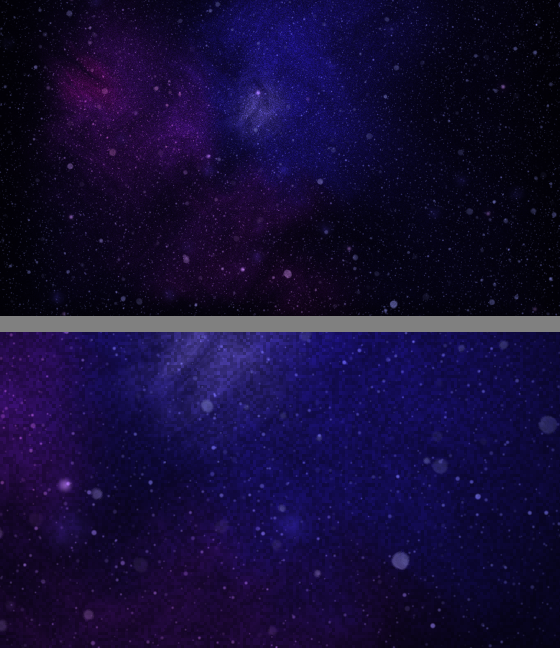
Top, the full canvas; bottom, a detail of the centre.
Give the GLSL for this texture, as a WebGL 1 fragment shader.

```glsl
precision highp float;
// Deep violet and blue nebula with fine star dust, soft discs and glowing stars.
uniform vec2 u_resolution;

float hash(vec2 p) {
  vec3 q = fract(vec3(p.xyx) * 0.1031);
  q += dot(q, q.yzx + 33.33);
  return fract((q.x + q.y) * q.z);
}

// Layered, warped sines: cloudy value around 0.5
float clouds(vec2 p) {
  float sum = 0.5, amp = 0.34;
  for (int i = 0; i < 6; i++) {
    p += 0.6 * sin(p.yx * 1.3 + vec2(1.7, 4.1));
    sum += amp * sin(p.x) * sin(p.y + 0.8);
    p = mat2(1.6, 1.2, -1.2, 1.6) * p + 2.3;
    amp *= 0.64;
  }
  return clamp(sum, 0.0, 1.0);
}

// Soft elliptical patch with a fairly flat middle
float patchAt(vec2 p, vec2 center, vec2 size) {
  vec2 q = (p - center) / size;
  return exp(-pow(dot(q, q), 1.3));
}

// Scattered point of this cell: x = distance, y = brightness (0 if empty), z = size
vec3 scatter(vec2 p, float scale, float share, float seed) {
  vec2 g = mat2(0.92, 0.39, -0.39, 0.92) * p * scale + seed * 7.0 + 40.0;
  vec2 cell = floor(g) + seed * 31.0;
  vec2 center = 0.2 + 0.6 * vec2(hash(cell + 3.7), hash(cell + 19.1));
  float lit = step(hash(cell + 51.3), share) * mix(0.25, 1.0, hash(cell + 77.9));
  return vec3(length(fract(g) - center) / scale, lit, hash(cell + 93.5));
}

float disc(float d, float radius, float blur) {
  return 1.0 - smoothstep(radius - blur, radius + blur, d);
}

void main() {
  float px = 1.0 / u_resolution.y;
  vec2 p = gl_FragCoord.xy * px;
  vec2 edge = gl_FragCoord.xy / u_resolution;
  vec2 s = vec2(edge.x * 1.778, edge.y);

  // Cloud masses, with ragged outlines
  float broad = clouds(s * 4.0 + 1.0);
  float fine = clouds(s * 13.0 + 8.0);
  vec2 w = s + 0.07 * (vec2(broad, clouds(s * 5.0 + 20.0)) - 0.5)
             + 0.06 * (vec2(fine, clouds(s * 14.0 + 31.0)) - 0.5);
  float density = 0.65 + 0.35 * broad + 0.6 * (fine - 0.5);
  float violet = patchAt(w, vec2(0.35, 0.64), vec2(0.21, 0.29))
               + 0.75 * patchAt(w, vec2(0.61, 0.61), vec2(0.09, 0.15));
  float blue = patchAt(w, vec2(0.90, 0.82), vec2(0.29, 0.24))
             + 0.55 * patchAt(w, vec2(1.00, 0.54), vec2(0.25, 0.18))
             + 0.4 * patchAt(w, vec2(1.22, 0.98), vec2(0.18, 0.18));
  float plum = patchAt(w, vec2(0.80, 0.36), vec2(0.20, 0.10))
             + 0.7 * patchAt(w, vec2(0.62, 0.17), vec2(0.25, 0.13))
             + 0.8 * patchAt(w, vec2(0.92, 0.07), vec2(0.18, 0.12));
  float haze = patchAt(w, vec2(0.85, 0.68), vec2(0.07, 0.11)) * fine;

  vec3 color = vec3(0.014, 0.008, 0.058);
  color += vec3(0.014, 0.010, 0.064) * broad * patchAt(s, vec2(1.0, 0.5), vec2(0.85, 0.60));
  color += vec3(0.180, 0.034, 0.250) * violet * density;
  color += vec3(0.066, 0.042, 0.310) * blue * density;
  color += vec3(0.110, 0.016, 0.115) * plum * density;
  color += vec3(0.210, 0.200, 0.190) * haze;
  color += vec3(0.170, 0.000, 0.060) * patchAt(w, vec2(0.28, 0.75), vec2(0.09, 0.08)) * fine;

  // Fine grain and darkened borders
  color *= 0.80 + 0.40 * hash(floor(p * 288.0) + 11.0);
  color *= 0.45 + 0.55 * smoothstep(0.0, 0.14, min(min(edge.x, 1.0 - edge.x), edge.y + 0.04));

  // Light takes on the hue of the cloud around it
  vec3 tint = mix(vec3(0.46, 0.47, 0.78), vec3(0.85, 0.45, 0.80), clamp(violet + 0.6 * plum, 0.0, 1.0));

  // Star dust, from fine and dense to larger and sparse
  for (int i = 0; i < 4; i++) {
    float k = float(i);
    vec3 star = scatter(p, 105.0 - 23.0 * k, 0.38 - 0.09 * k, k + 1.0);
    float radius = (0.0006 + 0.0004 * k) * (0.6 + star.z);
    color += tint * star.y * star.y * (0.44 + 0.07 * k) * disc(star.x, radius, max(px, 0.0012));
  }

  // Translucent out-of-focus discs with uneven rims
  float uneven = clouds(p * 90.0);
  for (int i = 0; i < 3; i++) {
    float k = float(i);
    vec3 spot = scatter(p, 21.0 - 5.0 * k, 0.22 - 0.03 * k, k + 6.0);
    float radius = (0.0042 + 0.0022 * k) * (0.6 + 0.9 * spot.z * spot.z);
    float d = spot.x + 0.004 * (uneven - 0.5);
    float cover = 0.8 * spot.y * spot.y * (0.6 + 0.5 * uneven);
    color = mix(color, tint * 0.95, cover * disc(d, radius, max(px, 0.0020)));
  }

  // Faint blue halos, and few stars with a wide violet one
  vec3 faint = scatter(p, 5.5, 0.30, 15.0);
  float mist = disc(faint.x, 0.0, 0.035);
  color += vec3(0.12, 0.10, 0.32) * faint.y * mist * (0.5 + uneven);
  vec3 glow = scatter(p, 3.6, 0.40, 12.0);
  float halo = disc(glow.x, 0.0, 0.05);
  color += vec3(0.28, 0.10, 0.42) * glow.y * halo * halo;
  color += vec3(0.55, 0.42, 0.65) * glow.y * disc(glow.x, 0.005, 0.005);

  gl_FragColor = vec4(clamp(color, 0.0, 1.0), 1.0);
}
```
